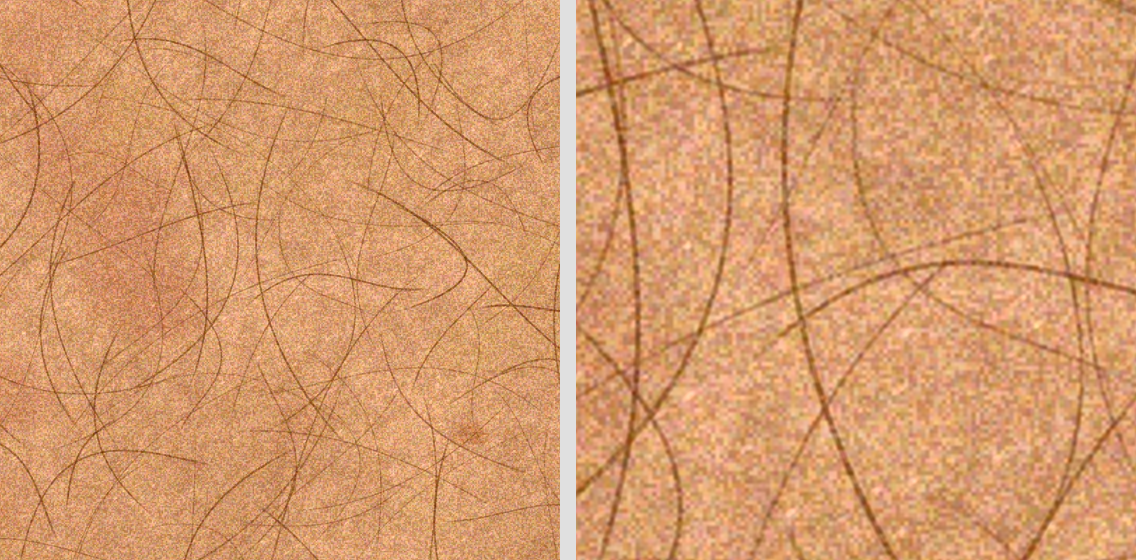
Left, the full canvas; right, a detail of the centre.
A three.js fragment shader for this texture:

```glsl
// Close view of warm skin crossed by fine curved brown hairs.
// Skin tone comes from layered value noise, hairs are bent lines scattered
// by a low-discrepancy sequence, and fine coloured grain covers everything.
varying vec2 vUv;

// Sine-free hash: three random values per cell
vec3 hash3(vec2 p) {
  vec3 q = fract(p.xyx * vec3(0.1031, 0.1030, 0.0973));
  q += dot(q, q.yxz + 33.33);
  return fract((q.xxy + q.yzz) * q.zyx);
}

// Three independent channels of smooth value noise
vec3 noise3(vec2 p) {
  vec2 i = floor(p), f = fract(p);
  f = f * f * (3.0 - 2.0 * f);
  return mix(mix(hash3(i), hash3(i + vec2(1, 0)), f.x),
             mix(hash3(i + vec2(0, 1)), hash3(i + vec2(1, 1)), f.x), f.y);
}

vec3 fbm3(vec2 p) {
  vec3 sum = vec3(0.0);
  float amp = 0.5;
  for (int i = 0; i < 4; i++) {
    sum += amp * noise3(p);
    p = mat2(1.6, 1.2, -1.2, 1.6) * p + 17.3;
    amp *= 0.5;
  }
  return sum / 0.9375;
}

// Opacity of one hair: a cubic bend along its own axis, thinning to the tip
float hair(vec2 uv, float id) {
  vec3 a = hash3(vec2(id, 7.0)), b = hash3(vec2(id, 31.0)), c = hash3(vec2(id, 58.0));
  vec2 centre = fract(id * vec2(0.7549, 0.5698) + 0.1) * 1.1 - 0.05;
  centre += 0.12 * (a.xy - 0.5);
  float angle = 6.2832 * a.z;
  vec2 dir = vec2(cos(angle), sin(angle));
  vec2 p = uv - centre;
  p = vec2(dot(p, dir), dot(p, vec2(-dir.y, dir.x)));

  float halfLength = mix(0.1, 0.36, b.x);
  float t = p.x / halfLength;
  float sag = 0.34 * (b.y - 0.5), twist = 0.14 * (b.z - 0.5);
  float slope = (2.0 * sag * t + 3.0 * twist * t * t) / halfLength;
  float bend = sag * (t * t - 0.4) + twist * t * t * t;
  float dist = abs(p.y - bend) / sqrt(1.0 + slope * slope);

  float halfWidth = mix(0.0011, 0.0018, c.x) * mix(1.0, 0.75, 0.5 + 0.5 * t);
  float line = 1.0 - smoothstep(halfWidth - 0.0012, halfWidth + 0.0016, dist);
  float ends = 1.0 - smoothstep(0.7, 1.0, abs(t));
  return line * ends * mix(0.25, 0.85, c.x * 0.6 + c.y * 0.4);
}

// Short pale slanted flecks on a jittered grid
float flecks(vec2 uv) {
  vec2 g = mat2(0.8, -0.6, 0.6, 0.8) * uv * 42.0;
  vec3 h = hash3(floor(g) + 90.0);
  vec2 p = fract(g) - 0.5 - 0.4 * (h.xy - 0.5);
  float d = length(p * vec2(1.0, 2.6));
  return step(0.78, h.z) * (1.0 - smoothstep(0.06, 0.3, d));
}

void main() {
  vec2 uv = vUv;

  // Skin: broad light and dark drift, ruddy blotches, fine uneven relief
  vec3 broad = fbm3(uv * 4.0 + 3.0);
  vec3 relief = fbm3(mat2(0.8, -0.6, 0.6, 0.8) * uv * vec2(38.0, 55.0));
  vec3 color = vec3(0.852, 0.618, 0.437);
  color += 0.13 * (broad.x - 0.5) + 0.14 * (relief.x - 0.5);
  color = mix(color, vec3(0.79, 0.49, 0.34), 0.5 * smoothstep(0.52, 0.78, broad.y));
  color = mix(color, vec3(0.83, 0.62, 0.38), 0.5 * smoothstep(0.5, 0.75, broad.z));

  // One soft freckle with a ragged rim
  float rim = length((uv - vec2(0.845, 0.225)) * vec2(1.0, 1.5)) + 0.035 * (relief.y - 0.5);
  color = mix(color, vec3(0.73, 0.43, 0.22), 0.6 * (1.0 - smoothstep(0.008, 0.045, rim)));
  color += 0.1 * flecks(uv);

  // Hairs: overlaps darken by multiplying what shows through
  float clear = 1.0;
  for (int i = 0; i < 100; i++) {
    clear *= 1.0 - hair(uv, float(i) + 1.0);
  }
  color = mix(vec3(0.52, 0.28, 0.10), color, clear);

  // Grain: sharp brightness speckle plus slightly coarser colour speckle
  float speckle = noise3(uv * 400.0 + 11.0).x - 0.5;
  vec3 tint = noise3(uv * 270.0 + 47.0) - 0.5;
  color += 0.22 * speckle + vec3(0.1, 0.1, 0.17) * tint;

  gl_FragColor = vec4(clamp(color, 0.0, 1.0), 1.0);
}
```
